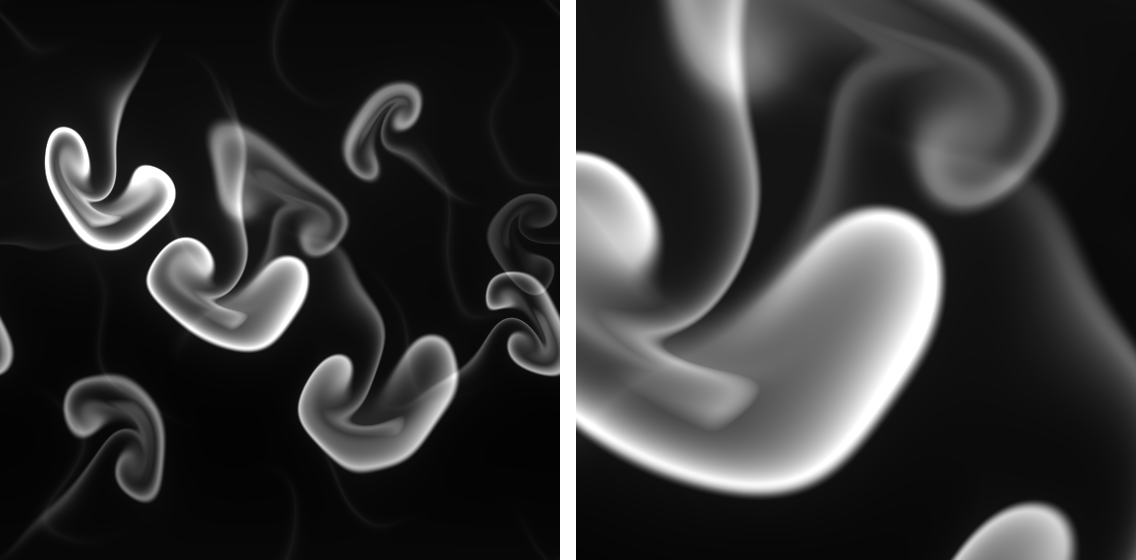
Left: the whole. Right: its middle third, enlarged.
This background is drawn by a three.js fragment shader. Its source:

```glsl
varying vec2 vUv;

const float TAU = 6.2831853;
const int PLUMES = 8;
const vec2 FIRST_PLUME = vec2(0.18, 0.80);
const vec2 PLUME_STEP = vec2(0.7549, 0.5698);
const vec2 HEIGHT_RANGE = vec2(0.17, 0.62);   // lowest head, spread
const vec2 RADIUS_RANGE = vec2(0.06, 0.06);   // smallest head, spread
const vec2 HEAT_RANGE = vec2(0.22, 1.5);      // faintest plume, spread
const float FIRST_HEADING = -1.9;
const float HEADING_STEP = 2.25;
const float CURL = 3.3;
const float CURL_CORE = 0.55;
const float EDGE = 0.07;
const float STEM_LENGTH = 3.5;
const float STEM_HEAT = 0.6;
const float HALO = 0.04;
const float VEIL = 0.07;
const float BASE = 0.028;
const float BASE_SLOPE = 0.018;

// Layered sines with whole repeats, so the flow wraps
vec2 drift(vec2 p) {
    vec2 t = TAU * p;
    vec2 broad = vec2(sin(2.0 * t.y + t.x + 0.7), sin(3.0 * t.x - t.y + 2.1));
    vec2 fine = vec2(sin(5.0 * t.y - 2.0 * t.x), sin(6.0 * t.x + 3.0 * t.y + 1.3));
    return p + 0.02 * broad + 0.006 * fine;
}

// Turns the space around a vortex, fading away from its core
vec2 swirl(vec2 q, vec2 centre, float turn) {
    vec2 d = q - centre;
    float a = turn * exp(-dot(d, d) / (CURL_CORE * CURL_CORE));
    float c = cos(a), s = sin(a);
    return centre + mat2(c, s, -s, c) * d;
}

// Mushroom head of radius 1 moving along +y, with a trailing stem
float plume(vec2 q, float softness, float seed) {
    q.x += 0.3 * sin(1.4 * q.y + seed);
    q = swirl(q, vec2(0.6, -0.35), CURL);
    q = swirl(q, vec2(-0.6, -0.30), -CURL * (0.7 + 0.25 * sin(seed)));

    // Cap: crisp outside, dissolving inwards
    float edge = EDGE + 0.4 * softness;
    float d = length(q * vec2(1.0, 1.15)) - 1.0;
    float thinning = 3.0 + 1.3 * sin(2.0 * q.x + 3.0 * q.y + seed);
    float cap = (1.0 - smoothstep(-edge, edge, d)) * exp(min(d, 0.0) * thinning);
    cap *= smoothstep(-0.9, -0.2, q.y);

    // Stem: one sharp side, one smoky side, tapering backwards
    float side = q.x - 0.12 * sin(2.0 * q.y + seed);
    float width = mix(0.06, 0.22, smoothstep(-3.0, -0.4, q.y));
    float stem = smoothstep(-edge, edge, side) * exp(-max(side, 0.0) / width);
    stem *= smoothstep(-STEM_LENGTH, -1.0, q.y) * (1.0 - smoothstep(0.2, 0.75, q.y));

    return max(cap, STEM_HEAT * stem) + HALO * exp(-2.5 * max(d, 0.0));
}

// Faint folded sheets between the plumes
float veil(vec2 p) {
    vec2 t = TAU * p;
    float fold = sin(t.x + 2.0 * t.y + 1.4 * sin(2.0 * t.x - t.y) + 0.6 * sin(3.0 * t.y + t.x));
    float patches = 0.5 + 0.5 * sin(2.0 * t.x - t.y + 1.0);
    return pow(1.0 - abs(fold), 6.0) * patches * patches;
}

void main() {
    vec2 p = drift(vUv);
    float light = BASE - BASE_SLOPE * sin(TAU * vUv.y) + VEIL * veil(p);

    for (int i = 0; i < PLUMES; i++) {
        float n = float(i);
        vec2 centre = fract(FIRST_PLUME + n * PLUME_STEP);
        centre.y = HEIGHT_RANGE.x + HEIGHT_RANGE.y * centre.y;

        float radius = RADIUS_RANGE.x + RADIUS_RANGE.y * fract(0.6 + 0.732 * n);
        float softness = pow(fract(0.12 + 0.382 * n), 4.0);
        float rank = fract(0.95 + 0.618 * n);
        float heat = HEAT_RANGE.x + HEAT_RANGE.y * rank * rank + 0.9 * softness;

        // Shortest wrapped offset, seen along the heading
        float heading = FIRST_HEADING + HEADING_STEP * n;
        vec2 ahead = vec2(cos(heading), sin(heading));
        vec2 offset = fract(p - centre + 0.5) - 0.5;
        vec2 q = vec2(dot(offset, vec2(ahead.y, -ahead.x)), dot(offset, ahead)) / radius;
        light += heat * plume(q, softness, 1.7 * n);
    }

    gl_FragColor = vec4(vec3(clamp(light, 0.0, 1.0)), 1.0);
}
```
